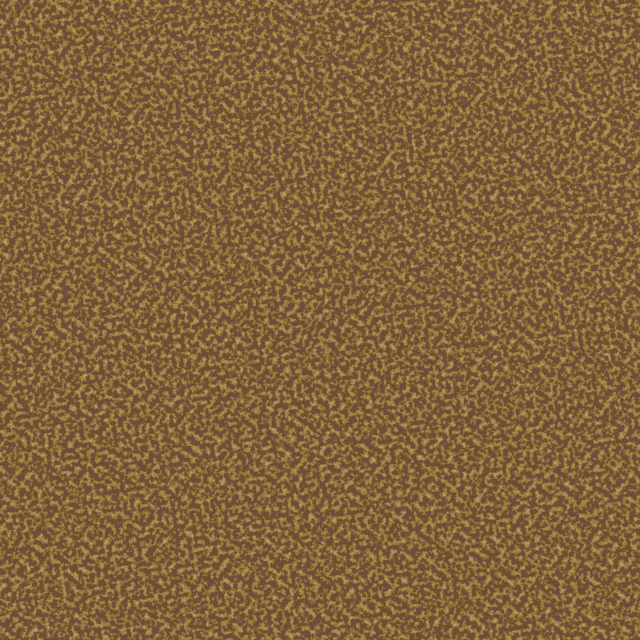
A Shadertoy shader for this texture:

```glsl
vec2 gradientAt(vec2 cell) {
    uvec2 q = uvec2(ivec2(cell) + 4096);
    uint h = q.x * 1597334677u ^ q.y * 3812015801u;
    h = (h ^ (h >> 15)) * 2246822519u;
    h = (h ^ (h >> 13)) * 3266489917u;
    h ^= h >> 16;
    float angle = 6.28319 * float(h & 65535u) / 65536.0;
    return vec2(cos(angle), sin(angle));
}

float gradientNoise(vec2 p) {
    vec2 i = floor(p), f = p - i;
    vec2 u = f * f * f * (f * (f * 6.0 - 15.0) + 10.0);
    vec2 e = vec2(1, 0);
    float low = mix(dot(gradientAt(i), f),
                    dot(gradientAt(i + e.xy), f - e.xy), u.x);
    float high = mix(dot(gradientAt(i + e.yx), f - e.yx),
                     dot(gradientAt(i + e.xx), f - e.xx), u.x);
    return mix(low, high, u.y);
}

// Each octave is turned and shifted so the lattices never line up
float grain(vec2 p) {
    float sum = 0.0, amplitude = 1.02;
    for (int octave = 0; octave < 4; octave++) {
        p = mat2(0.8, 0.6, -0.6, 0.8) * p + vec2(17.3, 9.7);
        sum += amplitude * gradientNoise(p);
        p *= 2.0;
        amplitude *= 0.54;
    }
    return sum;
}

// Flat brown ground, ochre rims, olive gold flecks, pale crests
vec3 fleckColor(float height) {
    vec3 color = vec3(0.44, 0.30, 0.22);
    color = mix(color, vec3(0.54, 0.415, 0.20), smoothstep(-0.07, 0.05, height));
    color = mix(color, vec3(0.59, 0.50, 0.25), smoothstep(0.04, 0.25, height));
    color = mix(color, vec3(0.65, 0.57, 0.33), smoothstep(0.24, 0.50, height));
    return mix(color, vec3(0.69, 0.64, 0.48), smoothstep(0.48, 0.75, height));
}

void mainImage(out vec4 fragColor, in vec2 fragCoord) {
    // Four samples per pixel smooth the ragged edges
    vec3 total = vec3(0);
    for (int s = 0; s < 4; s++) {
        vec2 offset = vec2(s & 1, s >> 1) * 0.5 - 0.25;
        vec2 uv = (fragCoord + offset) / iResolution.y;
        total += fleckColor(grain(uv * 125.0));
    }
    fragColor = vec4(total / 4.0, 1.0);
}
```
